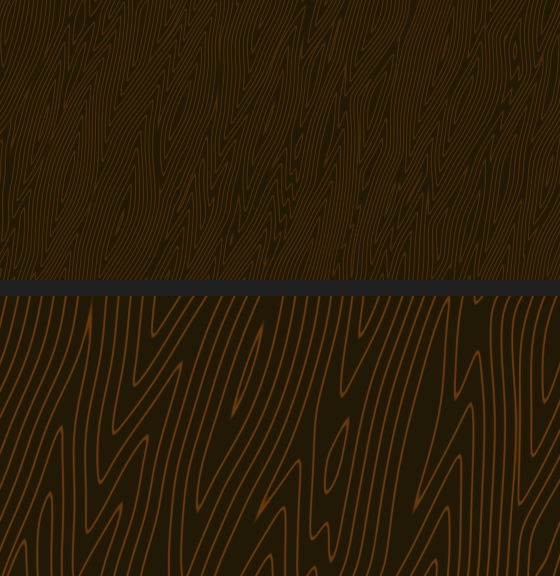
Top: the whole. Bottom: its middle third, enlarged.
Write a WebGL 2 fragment shader that draws this texture.

```glsl
#version 300 es
precision highp float;

uniform vec2 u_resolution;
out vec4 fragColor;

vec2 hash2(vec2 cell) {
    uvec2 q = uvec2(ivec2(cell) + 4096);
    q = q * 1664525u + 1013904223u;
    q.x += q.y * 1664525u;
    q.y += q.x * 1664525u;
    q ^= q >> 16u;
    q.x += q.y * 1664525u;
    q.y += q.x * 1664525u;
    q ^= q >> 16u;
    return vec2(q & 65535u) / 65536.0;
}

float cornerSlope(vec2 cell, vec2 offset) {
    float angle = 6.28319 * hash2(cell).x;
    return dot(vec2(cos(angle), sin(angle)), offset);
}

float gradientNoise(vec2 p) {
    vec2 i = floor(p), f = p - i;
    vec2 w = f * f * f * (f * (f * 6.0 - 15.0) + 10.0);
    vec2 e = vec2(1, 0);
    return mix(mix(cornerSlope(i, f), cornerSlope(i + e, f - e), w.x),
               mix(cornerSlope(i + e.yx, f - e.yx), cornerSlope(i + 1.0, f - 1.0), w.x), w.y);
}

// Height whose contours are the grain: long lens-shaped slopes around knots
float grainHeight(vec2 p) {
    // Leaning grain axes, bent by broad and fine noise
    vec2 g = vec2(dot(p, vec2(0.957, -0.29)), dot(p, vec2(0.29, 0.957)));
    g.x += 0.045 * gradientNoise(p * vec2(2.2, 2.6) + 7.0);
    g.x += 0.011 * gradientNoise(g * vec2(7.0, 6.0) + 31.0);

    vec2 q = g * vec2(1.0, 0.2) / 0.12;
    vec2 home = floor(q);
    float total = 1e-36;
    for (int y = -2; y <= 2; y++) {
        for (int x = -3; x <= 3; x++) {
            vec2 cell = home + vec2(x, y);
            vec2 d = q - cell - hash2(cell + 150.0);
            vec2 nature = hash2(cell + 570.0);
            d.y *= mix(0.8, 1.4, nature.x);
            // Summed slopes keep the spacing even and the tips acute
            float lens = length(vec2(d.x, 0.03)) + length(vec2(d.y, 0.25)) - 0.25;
            // A random lift shrinks some knots to slivers and lets others grow wide
            total += exp(-(lens + 1.3 * nature.y) / 0.035);
        }
    }
    // Soft minimum over all knots
    return -0.035 * log(total) * 0.12;
}

// Running total of a tent filter
float tentSum(float x) {
    float t = clamp(x, -1.0, 1.0);
    return 0.5 + t - 0.5 * t * abs(t);
}

void main() {
    vec2 p = gl_FragCoord.xy / u_resolution.y;
    float h = grainHeight(p);

    // Slope turns height differences into true distances
    vec2 e = vec2(0.0008, 0.0);
    vec2 slope = vec2(grainHeight(p + e) - grainHeight(p - e),
                      grainHeight(p + e.yx) - grainHeight(p - e.yx));
    float steepness = max(length(slope) / (2.0 * e.x), 0.5);

    float spacing = 0.0137;
    float dist = abs(fract(h / spacing) - 0.5) * spacing / steepness;

    // Thin line, smoothed over its neighbouring pixels
    float halfWidth = 0.0011;
    float blur = 1.0 / u_resolution.y;
    float line = tentSum((dist + halfWidth) / blur) - tentSum((dist - halfWidth) / blur);

    vec3 wood = vec3(0.13, 0.098, 0.02);
    vec3 grain = vec3(0.43, 0.23, 0.05);
    fragColor = vec4(mix(wood, grain, line), 1.0);
}
```
